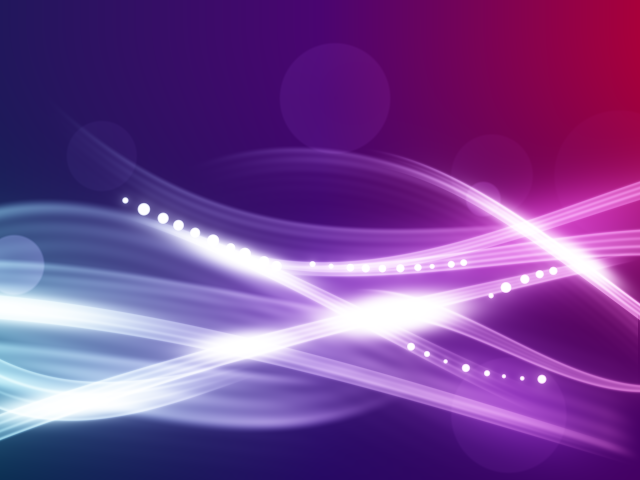
This background is drawn by a WebGL 2 fragment shader. Its source:

```glsl
#version 300 es
precision highp float;
// Luminous silk ribbons with bokeh and sparkles over a navy-violet-crimson gradient.
uniform vec2 u_resolution;
out vec4 outColor;

const float EDGE = 0.003;      // softness of disc rims
const float FILAMENT = 0.0035; // thickness of ribbon threads

float hash(float n) { return fract(sin(n * 127.1) * 43758.5453); }

vec3 ramp(vec3 a, vec3 b, vec3 c, float t) {
  return t < 0.5 ? mix(a, b, t * 2.0) : mix(b, c, t * 2.0 - 1.0);
}

// Cubic through four heights at evenly spaced positions, t in 0..1
float curve(vec4 h, float t) {
  float u = 3.0 * t, a = u - 1.0, b = u - 2.0, c = u - 3.0;
  return dot(h, vec4(-a * b * c / 6.0, u * b * c * 0.5, -u * a * c * 0.5, u * a * b / 6.0));
}

// Visibility along a span, fading over the given fractions at both ends
float ends(float t, vec2 fade) {
  vec2 k = clamp(vec2(t, 1.0 - t) / max(fade, vec2(1e-4)), 0.0, 1.0);
  k *= k * (3.0 - 2.0 * k);
  return k.x * k.y;
}

// Sheet with one crisp edge, dissolving in streaks towards the sign of depth
float veil(vec2 p, vec2 span, vec4 h, float depth, vec2 fade) {
  float t = (p.x - span.x) / (span.y - span.x);
  float s = (p.y - curve(h, t)) / depth;
  float streaks = 0.7 + 0.3 * sin(s * 11.0 + t * 5.0) * sin(s * 5.0 - t * 3.0);
  return smoothstep(-0.06, 0.18, s) * exp(-1.4 * max(s, 0.0)) * streaks * ends(t, fade);
}

// Filaments fanned from spread.x to spread.y, with a filled body and a halo
float ribbon(vec2 p, vec2 span, vec4 h, vec2 spread, vec2 fade) {
  float t = (p.x - span.x) / (span.y - span.x);
  float d = p.y - curve(h, t);
  float fan = mix(spread.x, spread.y, t);
  float sum = 0.0;
  for (int i = 0; i < 4; i++) {
    float q = (d - fan * (float(i) / 3.0 - 0.5)) / FILAMENT;
    sum += exp(-q * q) * (0.15 + 0.85 * hash(float(i) + h.x * 10.0));
  }
  float rim = abs(fan) * 0.5;
  float body = 1.0 - smoothstep(rim, rim + FILAMENT, abs(d));
  float halo = exp(-abs(d) / (rim + 0.02));
  return (sum + 0.45 * body + 0.3 * halo) * ends(t, fade);
}

// Elliptical glow, tilted by a slope
float glow(vec2 p, vec2 center, vec2 size, float slope) {
  vec2 d = p - center;
  d.y -= slope * d.x;
  d /= size;
  return exp(-dot(d, d));
}

float disc(vec2 p, vec2 center, float radius) {
  float d = length(p - center);
  return (1.0 - smoothstep(radius - EDGE, radius + EDGE, d)) * (0.75 + 0.25 * d / radius);
}

// Sparkles of varied size along a bowed line
float sparkles(vec2 p, vec2 a, vec2 b, float bow, float count, float size) {
  float sum = 0.0;
  for (float i = 0.0; i < count; i++) {
    float t = (i + 0.4 * hash(i + count)) / (count - 0.6);
    vec2 c = mix(a, b, t) + vec2(0.0, bow * 4.0 * t * (1.0 - t));
    float r = size * mix(0.35, 1.0, hash(i * 3.7 + a.x * 9.0));
    sum += 2.5 * disc(p, c, r) + 0.5 * exp(-length(p - c) / (r * 1.5));
  }
  return sum;
}

vec3 backdrop(vec2 p, float x) {
  vec3 low = ramp(vec3(0.03, 0.16, 0.30), vec3(0.14, 0.03, 0.38), vec3(0.26, 0.0, 0.38), x);
  vec3 high = ramp(vec3(0.13, 0.09, 0.36), vec3(0.29, 0.02, 0.44), vec3(0.66, 0.0, 0.23), x);
  return mix(low, high, smoothstep(0.05, 0.95, p.y));
}

float veils(vec2 p) {
  float v = 0.75 * veil(p, vec2(0.0, 1.11), vec4(0.575, 0.53, 0.35, 0.16), -0.10, vec2(0.0, 0.4));
  v += 0.65 * veil(p, vec2(0.0, 0.78), vec4(0.46, 0.435, 0.39, 0.34), -0.06, vec2(0.0, 0.3));
  v += 1.1 * veil(p, vec2(0.0, 0.90), vec4(0.19, 0.125, 0.105, 0.20), 0.12, vec2(0.0, 0.4));
  v += 0.70 * veil(p, vec2(0.0, 0.75), vec4(0.29, 0.26, 0.23, 0.20), -0.08, vec2(0.0, 0.4));
  v += 0.60 * veil(p, vec2(0.08, 1.25), vec4(0.82, 0.575, 0.525, 0.54), -0.05, vec2(0.3));
  v += 0.55 * veil(p, vec2(0.38, 1.33), vec4(0.65, 0.69, 0.58, 0.345), -0.05, vec2(0.35, 0.0));
  return v + 0.75 * veil(p, vec2(0.5, 1.34), vec4(0.28, 0.19, 0.12, 0.035), 0.09, vec2(0.3, 0.1));
}

float ribbons(vec2 p) {
  float r = 0.7 * ribbon(p, vec2(0.25, 1.15), vec4(0.555, 0.44, 0.29, 0.15), vec2(0.01, 0.05), vec2(0.25, 0.5));
  r += 1.3 * ribbon(p, vec2(0.75, 1.34), vec4(0.675, 0.612, 0.49, 0.345), vec2(0.03), vec2(0.7, 0.0));
  r += 0.9 * ribbon(p, vec2(0.43, 1.34), vec4(0.49, 0.445, 0.505, 0.605), vec2(0.01, 0.035), vec2(0.25, 0.0));
  r += 0.8 * ribbon(p, vec2(0.52, 1.34), vec4(0.445, 0.44, 0.47, 0.495), vec2(0.01, 0.05), vec2(0.3, 0.0));
  r += 0.8 * ribbon(p, vec2(0.0, 1.34), vec4(0.11, 0.255, 0.37, 0.47), vec2(0.05, 0.015), vec2(0.0, 0.12));
  r += 0.7 * ribbon(p, vec2(0.0, 1.34), vec4(0.36, 0.29, 0.175, 0.04), vec2(0.045, 0.03), vec2(0.0, 0.3));
  r += 0.6 * ribbon(p, vec2(0.73, 1.34), vec4(0.37, 0.335, 0.245, 0.19), vec2(0.05, 0.01), vec2(0.2, 0.0));
  return r + 0.8 * ribbon(p, vec2(0.0, 0.55), vec4(0.20, 0.165, 0.19, 0.24), vec2(0.1, 0.03), vec2(0.0, 0.5));
}

void main() {
  vec2 p = gl_FragCoord.xy / u_resolution.y;
  float x = gl_FragCoord.x / u_resolution.x;
  vec3 tint = ramp(vec3(0.55, 0.95, 1.2), vec3(0.85, 0.65, 1.35), vec3(1.15, 0.5, 1.0), x);
  vec3 violet = vec3(0.65, 0.2, 1.1);
  vec3 light = tint * (veils(p) + ribbons(p) + 0.4 * glow(p, vec2(0.2, 0.32), vec2(0.4, 0.16), -0.15));
  light += violet * 0.6 * (glow(p, vec2(1.06, 0.17), vec2(0.16, 0.10), -0.3) + glow(p, vec2(0.85, 0.42), vec2(0.35, 0.10), 0.15));
  light += vec3(1.0, 0.15, 0.8) * 0.7 * glow(p, vec2(1.17, 0.53), vec2(0.20, 0.08), 0.2);
  // Hot spots where the ribbons cross
  float hot = 4.0 * glow(p, vec2(0.82, 0.345), vec2(0.12, 0.035), 0.1) + 2.5 * glow(p, vec2(0.51, 0.28), vec2(0.09, 0.025), 0.1);
  hot += 2.2 * (glow(p, vec2(0.50, 0.46), vec2(0.12, 0.024), -0.35) + glow(p, vec2(1.22, 0.45), vec2(0.06, 0.024), -0.6));
  hot += 2.0 * (glow(p, vec2(0.0, 0.36), vec2(0.22, 0.03), -0.1) + glow(p, vec2(0.15, 0.155), vec2(0.15, 0.025), 0.1));
  hot += glow(p, vec2(1.09, 0.53), vec2(0.09, 0.025), -0.6);
  // Bokeh discs
  float bokeh = 0.10 * disc(p, vec2(0.698, 0.795), 0.115) + 0.22 * disc(p, vec2(1.007, 0.585), 0.036);
  bokeh += 0.06 * (disc(p, vec2(0.212, 0.675), 0.073) + disc(p, vec2(1.025, 0.635), 0.085));
  bokeh += 0.35 * disc(p, vec2(0.03, 0.448), 0.062) + 0.04 * disc(p, vec2(1.29, 0.635), 0.135);
  bokeh += 0.08 * disc(p, vec2(1.06, 0.135), 0.12);
  // Sparkle trails
  float spark = sparkles(p, vec2(0.26, 0.583), vec2(0.59, 0.44), -0.004, 10.0, 0.014);
  spark += sparkles(p, vec2(0.65, 0.45), vec2(0.98, 0.455), -0.012, 10.0, 0.007);
  spark += sparkles(p, vec2(1.02, 0.382), vec2(1.165, 0.438), 0.008, 5.0, 0.011);
  spark += sparkles(p, vec2(0.85, 0.281), vec2(1.135, 0.21), -0.018, 8.0, 0.008);
  light += mix(tint, vec3(1.0), 0.5) * (hot + spark) + mix(tint, violet, 0.5) * bokeh;
  light *= 0.8 + 0.5 * light.g; // deepen faint light, intensify cores
  outColor = vec4(1.0 - (1.0 - backdrop(p, x)) * exp(-light), 1.0);
}
```
